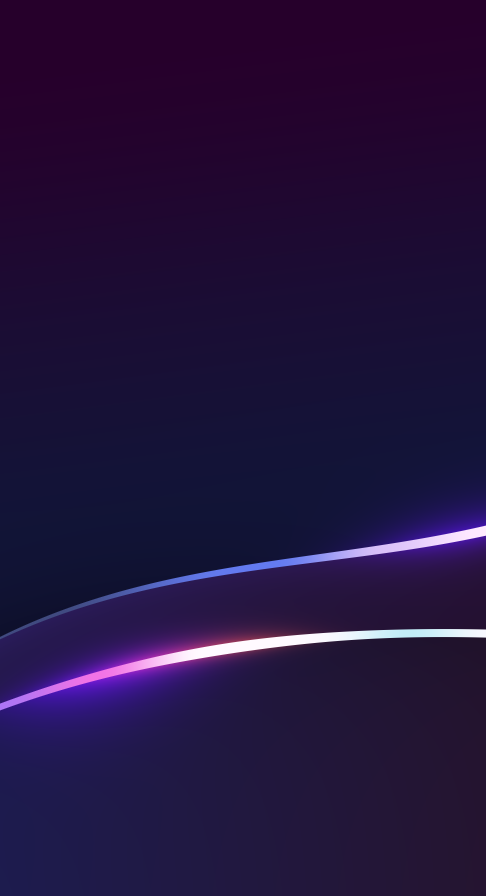
This background is drawn by a WebGL 1 fragment shader. Its source:

```glsl
precision highp float;
// Two glowing ribbons of light sweeping across a dark plum and navy backdrop.

uniform vec2 u_resolution;

// Signed distance, in canvas heights, above the cubic k.x + k.y*x + k.z*x^2 + k.w*x^3
float curveDistance(vec2 p, vec4 k) {
  float height = k.x + p.x * (k.y + p.x * (k.z + p.x * k.w));
  float slope = k.y + p.x * (2.0 * k.z + 3.0 * k.w * p.x);
  slope *= u_resolution.y / u_resolution.x;
  return (p.y - height) / sqrt(1.0 + slope * slope);
}

// Antialiased coverage of a line with the given half width
float stroke(float d, float halfWidth) {
  float pixel = 1.0 / u_resolution.y;
  return clamp((halfWidth - abs(d)) / pixel + 0.5, 0.0, 1.0);
}

float bell(float x, float center, float width) {
  float t = (x - center) / width;
  return exp(-t * t);
}

// Glow falling off at different rates above and below a curve
float halo(float d, float above, float below) {
  return exp(-abs(d) / (d > 0.0 ? above : below));
}

void main() {
  vec2 p = gl_FragCoord.xy / u_resolution;
  float pixel = 1.0 / u_resolution.y;
  float upper = curveDistance(p, vec4(0.2878, 0.261, -0.284, 0.143));
  float lower = curveDistance(p, vec4(0.2109, 0.201, -0.143, 0.024));

  // Sky: plum at the top, sinking through indigo into navy
  float tilt = p.y - 0.07 * (p.x - 0.5);
  vec3 sky = mix(vec3(0.07, 0.08, 0.22), vec3(0.095, 0.06, 0.21), smoothstep(0.42, 0.64, tilt));
  sky = mix(sky, vec3(0.15, 0.0, 0.17), smoothstep(0.56, 0.97, tilt));
  sky *= 1.0 - 0.25 * halo(upper, 0.05, 0.05) * (1.0 - p.x);

  // Band between the ribbons
  vec3 band = mix(vec3(0.125, 0.09, 0.26), vec3(0.14, 0.065, 0.19), p.x);
  band += vec3(0.04, 0.02, 0.10) * halo(upper, 0.03, 0.03);

  // Ground below the lower ribbon
  vec3 ground = mix(vec3(0.115, 0.11, 0.31), vec3(0.145, 0.08, 0.19), p.x);
  ground *= 1.0 - 0.15 * halo(lower, 0.08, 0.08);

  vec3 color = mix(band, sky, smoothstep(-pixel, pixel, upper));
  color = mix(ground, color, smoothstep(-pixel, pixel, lower));

  // Violet light around the right end of the upper ribbon
  float violet = bell(p.x, 0.96, 0.2) * halo(upper, 0.021, 0.014);
  color = mix(color, vec3(0.36, 0.08, 0.92), 0.85 * violet);

  // Violet, magenta and orange light around the lower ribbon
  float pool = bell(p.x, 0.22, 0.21) * halo(lower, 0.015, 0.032);
  color = mix(color, vec3(0.34, 0.07, 0.95), 0.95 * pool);
  float magenta = bell(p.x, 0.32, 0.14) * halo(lower, 0.010, 0.008);
  color = mix(color, vec3(0.95, 0.2, 0.8), 0.85 * magenta);
  float ember = bell(p.x, 0.48, 0.14) * halo(lower, 0.009, 0.006);
  color = mix(color, vec3(1.0, 0.36, 0.32), 0.9 * ember);

  // Upper ribbon: slate to blue to pale pink
  vec3 upperInk = mix(vec3(0.25, 0.29, 0.50), vec3(0.39, 0.48, 0.94), smoothstep(0.1, 0.48, p.x));
  upperInk = mix(upperInk, vec3(0.86, 0.76, 0.98), smoothstep(0.56, 0.80, p.x));
  upperInk = mix(upperInk, vec3(1.0, 0.92, 1.0), smoothstep(0.78, 1.0, p.x));
  color = mix(color, upperInk, stroke(upper, mix(0.0012, 0.0055, pow(p.x, 0.8))));

  // Lower ribbon: lilac to pink to white, with an icy tint on the right
  vec3 lowerInk = mix(vec3(0.68, 0.46, 0.96), vec3(0.95, 0.45, 0.90), smoothstep(0.0, 0.2, p.x));
  lowerInk = mix(lowerInk, vec3(1.0, 0.98, 1.0), smoothstep(0.2, 0.42, p.x));
  lowerInk = mix(lowerInk, vec3(0.76, 0.93, 0.97), bell(p.x, 0.84, 0.11));
  float lowerWidth = 0.0035 + 0.001 * p.x + 0.002 * bell(p.x, 0.45, 0.25);
  color = mix(color, lowerInk, stroke(lower, lowerWidth));

  gl_FragColor = vec4(color, 1.0);
}
```
